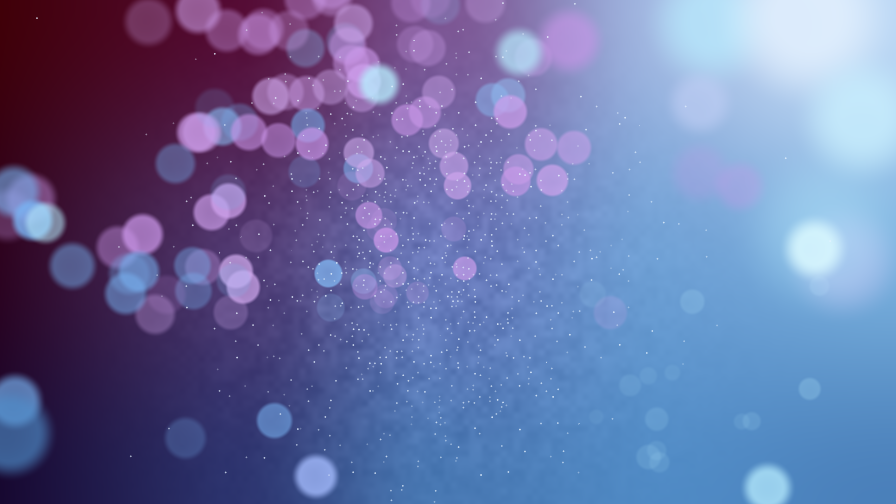
A Shadertoy shader for this background:

```glsl
vec3 hash3(float n) {
    vec3 q = fract(n * vec3(0.1031, 0.1030, 0.0973));
    q += dot(q, q.yzx + 33.33);
    return fract((q.xxy + q.yzz) * q.zyx);
}

float noise(vec2 p) {
    vec2 i = floor(p), f = fract(p);
    f = f * f * (3.0 - 2.0 * f);
    float n = i.x + i.y * 157.0;
    return mix(mix(hash3(n).x, hash3(n + 1.0).x, f.x),
               mix(hash3(n + 157.0).x, hash3(n + 158.0).x, f.x), f.y);
}

// Five evenly spaced colours across the width
vec3 ramp(float x, vec3 a, vec3 b, vec3 c, vec3 d, vec3 e) {
    x *= 4.0;
    vec3 col = mix(a, b, clamp(x, 0.0, 1.0));
    col = mix(col, c, smoothstep(0.0, 1.0, x - 1.0));
    col = mix(col, d, smoothstep(0.0, 1.0, x - 2.0));
    return mix(col, e, smoothstep(0.0, 1.0, x - 3.0));
}

vec3 backdrop(vec2 uv) {
    vec3 top = ramp(uv.x, vec3(0.25, 0.0, 0.03), vec3(0.33, 0.04, 0.20),
        vec3(0.47, 0.31, 0.56), vec3(0.50, 0.61, 0.83), vec3(0.62, 0.77, 0.93));
    vec3 middle = ramp(uv.x, vec3(0.18, 0.01, 0.12), vec3(0.31, 0.22, 0.44),
        vec3(0.40, 0.46, 0.72), vec3(0.42, 0.62, 0.83), vec3(0.47, 0.69, 0.87));
    vec3 bottom = ramp(uv.x, vec3(0.09, 0.03, 0.19), vec3(0.17, 0.20, 0.43),
        vec3(0.28, 0.47, 0.70), vec3(0.31, 0.54, 0.77), vec3(0.29, 0.50, 0.73));
    vec3 col = mix(bottom, middle, smoothstep(0.0, 0.55, uv.y));
    return mix(col, top, smoothstep(0.45, 1.0, uv.y));
}

// Soft lens disc with a slightly brighter rim
void disc(inout vec3 col, vec2 p, vec2 c, float r, float blur, vec3 tint, float alpha) {
    float d = length(p - c);
    blur = max(blur, 1.2 / iResolution.y);
    float mask = 1.0 - smoothstep(r - blur, r + blur, d);
    float rim = 0.88 + 0.12 * min(d * d / (r * r), 1.0);
    col = mix(col, tint, mask * alpha * rim);
}

// Size and blur grow with distance from the focal point
void focusDisc(inout vec3 col, vec2 p, vec2 c, vec3 tint, float alpha) {
    float away = length(c - vec2(0.85, 0.45));
    disc(col, p, c, 0.021 + 0.032 * away, 0.002 + 0.016 * away * away, tint, alpha);
}

void mainImage(out vec4 fragColor, in vec2 fragCoord) {
    vec2 p = fragCoord / iResolution.y;
    vec3 col = backdrop(fragCoord / iResolution.xy);
    vec3 violet = vec3(0.80, 0.59, 0.92), blue = vec3(0.47, 0.70, 0.95);
    vec3 ice = vec3(0.72, 0.93, 1.0), white = vec3(0.90, 0.95, 1.0);

    // Mottled haze around the centre
    float haze = exp(-7.0 * dot(p - vec2(0.85, 0.42), p - vec2(0.85, 0.42)));
    col += 0.07 * haze * (noise(p * 35.0) + noise(p * 80.0) - 0.8);

    // Violet plume fanning down from the top
    for (int i = 0; i < 76; i++) {
        vec3 h = hash3(float(i) + 11.0), k = hash3(float(i) + 211.0);
        vec2 c = vec2(0.74 + 0.52 * (h.x + k.x - 1.0), 1.03 - 0.66 * h.y);
        vec3 tint = mix(violet, blue, step(0.82, k.y));
        focusDisc(col, p, c, mix(tint, white, 0.25 * k.z), 0.15 + 0.65 * h.z);
    }

    // Blue and violet discs on the dark side
    for (int i = 0; i < 22; i++) {
        vec3 h = hash3(float(i) + 431.0), k = hash3(float(i) + 577.0);
        vec2 c = vec2(0.68 * h.x, 0.06 + 0.80 * h.y);
        focusDisc(col, p, c, mix(blue, violet, step(0.62, k.x)), 0.15 + 0.6 * k.y);
    }

    // Faint small discs on the bright side
    for (int i = 0; i < 14; i++) {
        vec3 h = hash3(float(i) + 701.0);
        vec2 c = vec2(1.15 + 0.5 * h.x, 0.02 + 0.42 * h.y);
        disc(col, p, c, 0.013 + 0.014 * h.z, 0.004, ice, 0.08 + 0.3 * h.x * h.z);
    }

    // Broad glow and large lights in the upper right
    col = mix(col, white, 0.55 * exp(-7.0 * length((p - vec2(1.58, 0.98)) * vec2(0.8, 1.3))
        * length(p - vec2(1.58, 0.98))));
    disc(col, p, vec2(1.412, 0.954), 0.09, 0.055, ice, 0.75);
    disc(col, p, vec2(1.60, 0.965), 0.12, 0.07, white, 0.85);
    disc(col, p, vec2(1.71, 0.765), 0.09, 0.055, vec3(0.80, 0.95, 1.0), 0.8);
    disc(col, p, vec2(1.389, 0.796), 0.052, 0.024, vec3(0.77, 0.82, 0.97), 0.6);
    disc(col, p, vec2(1.389, 0.657), 0.05, 0.022, violet, 0.25);
    disc(col, p, vec2(1.468, 0.63), 0.043, 0.018, violet, 0.35);
    disc(col, p, vec2(1.675, 0.48), 0.08, 0.05, vec3(0.74, 0.76, 0.95), 0.6);
    disc(col, p, vec2(1.63, 0.54), 0.10, 0.09, ice, 0.45);
    disc(col, p, vec2(1.616, 0.507), 0.05, 0.022, vec3(0.86, 0.98, 1.0), 0.9);

    // Accent lights along the edges
    disc(col, p, vec2(1.13, 0.919), 0.055, 0.022, violet, 0.65);
    disc(col, p, vec2(1.03, 0.896), 0.042, 0.016, ice, 0.75);
    disc(col, p, vec2(0.752, 0.833), 0.037, 0.012, ice, 0.85);
    disc(col, p, vec2(0.065, 0.563), 0.038, 0.009, blue, 0.85);
    disc(col, p, vec2(0.09, 0.558), 0.038, 0.009, ice, 0.6);
    disc(col, p, vec2(0.02, 0.14), 0.075, 0.022, vec3(0.31, 0.56, 0.80), 0.7);
    disc(col, p, vec2(0.627, 0.055), 0.04, 0.01, vec3(0.64, 0.73, 0.99), 0.85);
    disc(col, p, vec2(1.523, 0.032), 0.043, 0.014, ice, 0.8);

    // Fine glittering dust
    vec2 cell = floor(p / 0.011);
    vec3 h = hash3(cell.x + cell.y * 173.0 + 900.0);
    float d = length(p - (cell + 0.2 + 0.6 * h.xy) * 0.011);
    vec2 spread = (p - vec2(0.84, 0.50)) * vec2(1.0, 0.85);
    float present = step(h.z, 0.42 * exp(-14.0 * dot(spread, spread)));
    col = mix(col, white, present * (0.25 + 0.6 * h.x) * (1.0 - smoothstep(0.0006, 0.0028, d)));

    fragColor = vec4(clamp(col, 0.0, 1.0), 1.0);
}
```
